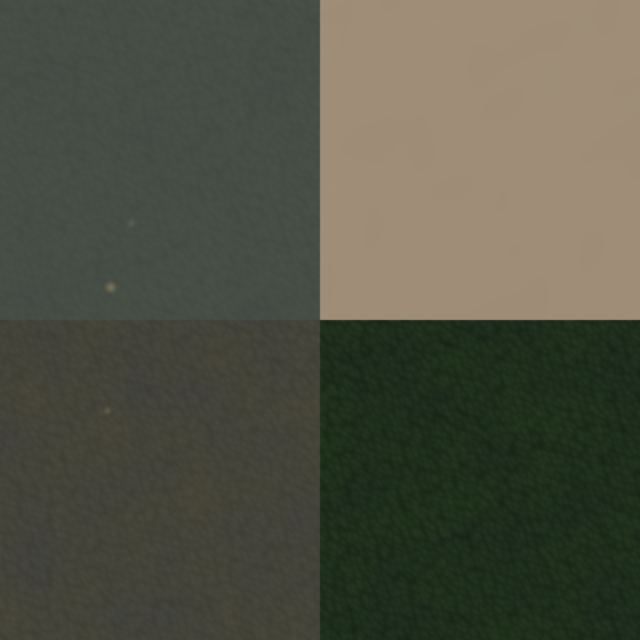
This texture is drawn by a three.js fragment shader. Its source:

```glsl
// Four square swatches of muted material: slate felt, smooth tan, olive felt and dark green moss.
varying vec2 vUv;

const vec3 SLATE = vec3(0.270, 0.300, 0.270);
const vec3 SAND = vec3(0.622, 0.552, 0.468);
const vec3 OLIVE = vec3(0.262, 0.260, 0.222);
const vec3 MOSS = vec3(0.112, 0.172, 0.103);

vec2 hash2(vec2 cell) {
  vec3 p = fract(cell.xyx * vec3(0.1031, 0.1030, 0.0973));
  p += dot(p, p.yzx + 33.33);
  return fract((p.xx + p.yz) * p.zy);
}

// Squared distance to the jittered point of one cell
float pointDistance(vec2 p, vec2 cell) {
  vec2 delta = cell + 0.1 + 0.8 * hash2(cell) - p;
  return dot(delta, delta);
}

// Cellular noise over the four closest cells, roughly centred on zero
float cellular(vec2 p) {
  vec2 cell = floor(p - 0.5);
  float lower = min(pointDistance(p, cell), pointDistance(p, cell + vec2(1.0, 0.0)));
  float upper = min(pointDistance(p, cell + vec2(0.0, 1.0)), pointDistance(p, cell + 1.0));
  return sqrt(min(lower, upper)) - 0.48;
}

// Fine fibres over coarser clumps
float grain(vec2 p, float scale) {
  vec2 slanted = (p + 0.25 * p.yx) * scale;
  return 0.6 * cellular(slanted) + 0.4 * cellular(slanted * 0.53 + 17.0);
}

// Broad uneven patches from layered sines
float patches(vec2 p, float scale) {
  vec2 q = p * scale;
  vec2 r = vec2(q.x + 1.6 * q.y, q.y - 1.6 * q.x) * 1.3 + 2.7;
  float broad = sin(q.x + 1.3 * sin(q.y)) * cos(q.y + 0.9 * sin(q.x));
  float small = sin(r.x + 1.1 * sin(r.y)) * cos(r.y);
  return 0.6 * broad + 0.4 * small;
}

// Soft round fleck
float fleck(vec2 p, vec2 centre, float radius) {
  return 1.0 - smoothstep(0.0, radius, length(p - centre));
}

// Blend of four values laid out two by two
vec3 quadrants(vec2 side, vec3 lowerLeft, vec3 lowerRight, vec3 upperLeft, vec3 upperRight) {
  vec3 lower = mix(lowerLeft, lowerRight, side.x);
  vec3 upper = mix(upperLeft, upperRight, side.x);
  return mix(lower, upper, side.y);
}

void main() {
  vec2 p = vUv;
  vec2 side = smoothstep(vec2(0.4985), vec2(0.5015), p);

  // Surface colour, patch tint and grain strength of each swatch
  vec3 base = quadrants(side, OLIVE, MOSS, SLATE, SAND);
  vec3 tint = quadrants(side, vec3(0.012, 0.006, -0.009), vec3(0.006, 0.012, -0.004),
                        vec3(0.006, 0.003, 0.002), vec3(0.003));
  vec3 strength = quadrants(side, vec3(0.20), vec3(0.50), vec3(0.11), vec3(0.0));

  vec3 color = base + tint * patches(p, 17.0) - strength * base * grain(p, 88.0);

  // Pale flecks caught in the felt
  color += vec3(0.20, 0.13, 0.06) * fleck(p, vec2(0.173, 0.551), 0.013);
  color += vec3(0.06) * fleck(p, vec2(0.205, 0.651), 0.009);
  color += vec3(0.10, 0.09, 0.05) * fleck(p, vec2(0.168, 0.358), 0.009);

  gl_FragColor = vec4(color, 1.0);
}
```
